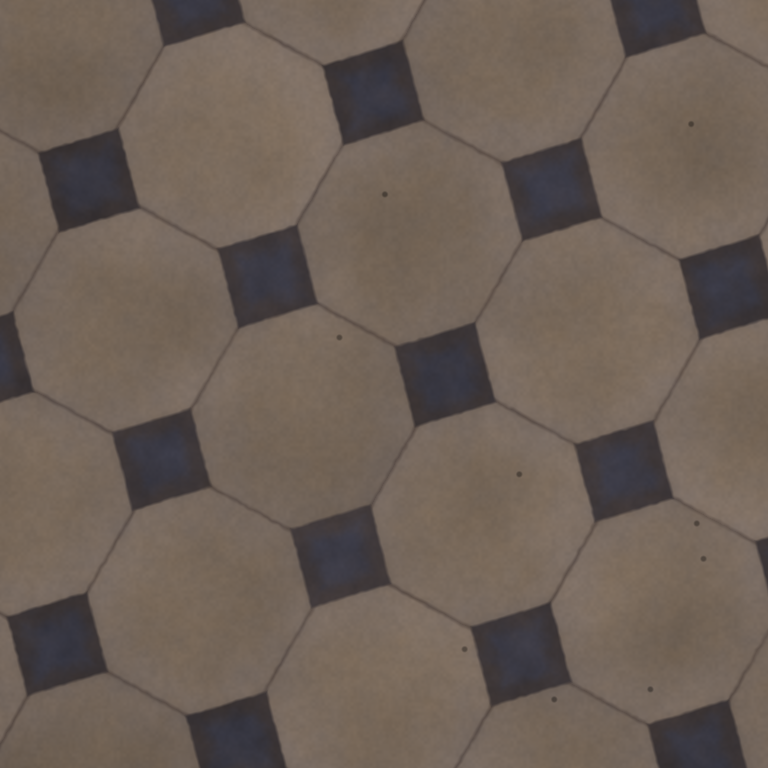
A Shadertoy shader for this texture:

```glsl
// Worn floor of cream octagon tiles with small dark blue squares between them.
// A slightly skewed lattice holds the squares at its nodes as diamonds; thin
// joints follow the lattice lines, and layered noise adds stains and grain.

#define ACROSS vec2(0.2331, -0.1270)   // lattice step towards lower right
#define UPWARD vec2(0.1367, 0.2396)    // lattice step towards upper right
#define ORIGIN vec2(0.581, 0.513)      // centre of one dark square
#define SQUARE_SIZE 0.281              // half diagonal, in lattice steps
#define JOINT_WIDTH 0.0042
#define EDGE_BLUR 0.0028
#define GRAIN 0.040
#define STAIN 0.085

const vec3 TILE_CORE = vec3(0.475, 0.413, 0.356);
const vec3 TILE_RIM = vec3(0.482, 0.427, 0.388);
const vec3 JOINT = vec3(0.335, 0.285, 0.262);
const vec3 SQUARE_CORE = vec3(0.232, 0.228, 0.268);
const vec3 SQUARE_RIM = vec3(0.238, 0.212, 0.215);

float hash(vec2 p) {
    vec3 h = fract(p.xyx * vec3(0.1031, 0.1030, 0.0973));
    h += dot(h, h.yzx + 33.33);
    return fract((h.x + h.y) * h.z);
}

float noise(vec2 p) {
    vec2 cell = floor(p), f = fract(p);
    f = f * f * (3.0 - 2.0 * f);
    float low = mix(hash(cell), hash(cell + vec2(1, 0)), f.x);
    float high = mix(hash(cell + vec2(0, 1)), hash(cell + vec2(1, 1)), f.x);
    return mix(low, high, f.y);
}

// Layered noise centred on zero
float fbm(vec2 p) {
    float sum = 0.0, weight = 0.5;
    for (int i = 0; i < 4; i++) {
        sum += weight * (noise(p) - 0.5);
        p = mat2(1.6, 1.2, -1.2, 1.6) * p + 7.3;
        weight *= 0.5;
    }
    return sum;
}

// Sparse dark pits
float specks(vec2 p) {
    vec2 cell = floor(p);
    vec2 centre = 0.25 + 0.5 * vec2(hash(cell + 3.1), hash(cell + 8.7));
    float pit = 1.0 - smoothstep(0.03, 0.09, length(fract(p) - centre));
    return pit * step(0.96, hash(cell + 21.0));
}

void mainImage(out vec4 fragColor, in vec2 fragCoord) {
    vec2 uv = fragCoord / iResolution.y;
    float blur = max(EDGE_BLUR, 0.75 / iResolution.y);

    // Lattice coordinates: squares on whole numbers, octagons halfway
    vec2 wobble = 0.0016 * (vec2(noise(uv * 130.0), noise(uv * 130.0 + 40.0)) - 0.5);
    vec2 q = inverse(mat2(ACROSS, UPWARD)) * (uv + wobble - ORIGIN);
    vec2 tileId = floor(q) + 50.0;
    vec2 squareId = floor(q + 0.5) + 90.0;
    vec2 toNode = q - floor(q + 0.5);
    float stepLength = 0.5 * (length(ACROSS) + length(UPWARD));

    // Octagon: warm core, greyer rim, its own tone, soft stains
    vec2 toCore = fract(q) - 0.5;
    float rim = smoothstep(0.2, 0.55, length(toCore) + 0.25 * fbm(uv * 16.0));
    vec3 tile = mix(TILE_CORE, TILE_RIM, rim);
    tile *= 1.0 + 0.07 * (hash(tileId) - 0.5);
    tile *= 1.0 + 2.0 * STAIN * fbm(uv * 9.0 + 4.0 * hash(tileId + 5.0));
    vec2 smudgeAt = 0.4 * (vec2(hash(tileId + 11.0), hash(tileId + 17.0)) - 0.5);
    float smudge = exp(-22.0 * dot(toCore - smudgeAt, toCore - smudgeAt));
    tile *= 1.0 - STAIN * smudge * hash(tileId + 29.0);
    tile *= 1.0 - 0.35 * specks(uv * 17.0);

    // Joint: faint line of uneven strength with a soft dirty margin
    float jointDist = min(abs(toNode.x), abs(toNode.y)) * stepLength;
    float line = 1.0 - smoothstep(0.5 * JOINT_WIDTH - blur, 0.5 * JOINT_WIDTH + blur, jointDist);
    line *= 0.68 + 0.5 * fbm(uv * 22.0);
    tile *= 1.0 - 0.05 * exp(-jointDist / 0.006);
    vec3 color = mix(tile, JOINT, clamp(line, 0.0, 1.0));

    // Dark square: slightly shifted and resized per node
    vec2 shift = 0.014 * (vec2(hash(squareId), hash(squareId + 13.0)) - 0.5);
    vec2 corner = abs(toNode + shift);
    float size = SQUARE_SIZE + 0.010 * (hash(squareId + 31.0) - 0.5);
    float squareDist = (corner.x + corner.y - size) * stepLength * 0.7071;
    float core = smoothstep(0.006, 0.034, -squareDist + 0.025 * fbm(uv * 40.0));
    vec3 dark = mix(SQUARE_RIM, SQUARE_CORE, core);
    dark *= 1.0 + 0.12 * (hash(squareId + 47.0) - 0.5) + 0.22 * fbm(uv * 32.0);
    color *= 1.0 - 0.06 * exp(-max(squareDist, 0.0) / 0.005);
    color = mix(dark, color, smoothstep(-blur, blur, squareDist));

    // Uneven light, then fine brightness and colour grain
    color *= 1.0 + 0.05 * (dot(uv, vec2(0.5)) - 0.5) - 0.08 * dot(uv - 0.55, uv - 0.55);
    float fine = noise(uv * 240.0) + noise(uv * 115.0 + 9.0) - 1.0;
    color *= 1.0 + GRAIN * fine;
    float tint = fbm(uv * 48.0 + 60.0);
    color += 0.018 * tint * vec3(1.0, 0.2, -1.0);
    fragColor = vec4(clamp(color, 0.0, 1.0), 1.0);
}
```
